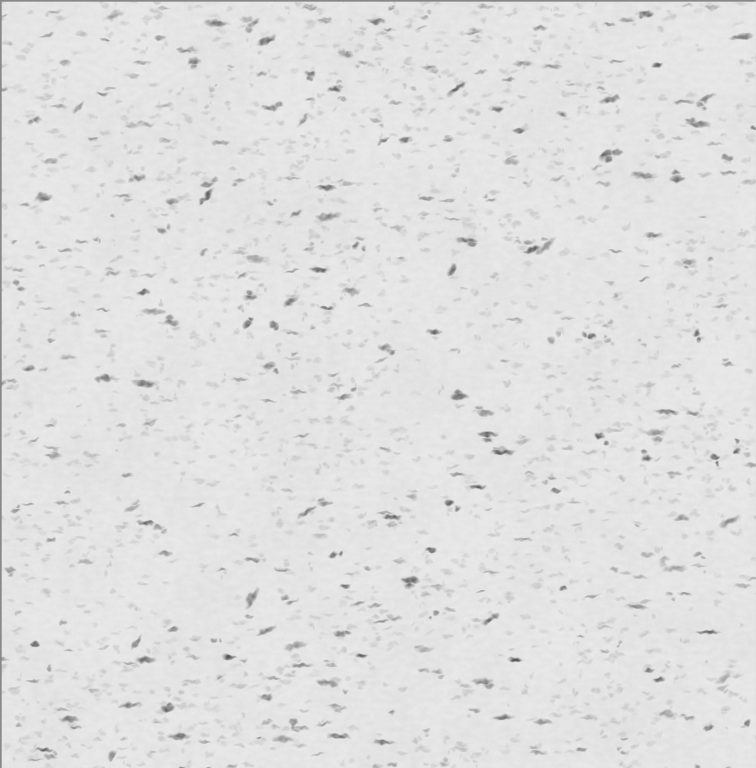
A Shadertoy shader for this texture:

```glsl
vec2 hash2(vec2 p) {
    uvec2 q = uvec2(ivec2(p)) * uvec2(1597334673u, 3812015801u);
    uint n = (q.x ^ q.y) * 1597334673u;
    n = (n ^ (n >> 15)) * 2246822519u;
    n ^= n >> 13;
    return vec2(n & 65535u, n >> 16) / 65535.0;
}

float gradientDot(vec2 cell, vec2 offset) {
    float angle = 6.2832 * hash2(cell).x;
    return dot(vec2(cos(angle), sin(angle)), offset);
}

float gradientNoise(vec2 p) {
    vec2 i = floor(p), f = fract(p);
    vec2 u = f * f * f * (f * (f * 6.0 - 15.0) + 10.0);
    vec2 e = vec2(1, 0);
    return mix(mix(gradientDot(i, f), gradientDot(i + e.xy, f - e.xy), u.x),
               mix(gradientDot(i + e.yx, f - e.yx), gradientDot(i + 1.0, f - 1.0), u.x), u.y);
}

float softEllipse(vec2 p, vec2 radius) {
    return 1.0 - smoothstep(0.3, 1.4, length(p / radius));
}

// Scattered, mostly level flecks; some carry a smaller companion blot
float flecks(vec2 p, float cells, vec2 radius, float density, float tilt, float seed) {
    float ink = 0.0;
    vec2 home = floor(p * cells);
    for (int y = -1; y <= 1; y++)
    for (int x = -1; x <= 1; x++) {
        vec2 cell = home + vec2(x, y);
        vec2 key = cell + seed;
        vec2 centre = (cell + hash2(key)) / cells;
        vec2 pick = hash2(key + 211.0);
        vec2 shape = hash2(key + 433.0);
        float crowding = 1.0 + 1.6 * gradientNoise(centre * 6.0 + seed);
        if (pick.x > density * crowding) continue;

        float angle = tilt * pow(2.0 * pick.y - 1.0, 5.0) - 0.05;
        float c = cos(angle), s = sin(angle);
        vec2 q = mat2(c, -s, s, c) * (p - centre);
        vec2 size = radius * vec2(mix(0.45, 1.3, shape.x), mix(0.75, 1.2, shape.y));
        float blot = softEllipse(q, size);
        vec2 side = (hash2(key + 677.0) - 0.5) * radius * vec2(2.0, 5.0);
        float companion = softEllipse(q - side, size * vec2(0.55, 0.9));
        blot = max(blot, companion * step(0.5, shape.y) * 0.8);
        ink = max(ink, blot * mix(0.45, 1.0, hash2(key + 877.0).x));
    }
    return ink;
}

void mainImage(out vec4 fragColor, in vec2 fragCoord) {
    vec2 p = fragCoord / iResolution.y;
    float aspect = iResolution.x / iResolution.y;

    // Pale paper with cloudy patches and fine level grain
    float cloud = gradientNoise(p * 9.0 + 20.0) + 0.6 * gradientNoise(p * 24.0 + 50.0);
    float grain = gradientNoise(p * vec2(75.0, 130.0) + 90.0);
    float paper = 0.896 + 0.016 * cloud + 0.022 * grain;
    paper += 0.012 * gradientNoise(p * 230.0 + 130.0);

    // Ragged outlines
    vec2 ragged = p + 0.0035 * vec2(gradientNoise(p * 110.0 + 300.0),
                                   gradientNoise(p * 130.0 + 700.0));

    // Faint dashes, middle specks, dark flecks
    float faint = flecks(ragged, 62.0, vec2(0.0062, 0.0030), 0.42, 0.5, 1000.0);
    float specks = flecks(ragged, 34.0, vec2(0.0085, 0.0026), 0.26, 0.5, 2000.0);
    float dark = flecks(ragged, 20.0, vec2(0.0110, 0.0037), 0.34, 1.1, 3000.0);
    float ink = max(max(0.10 * faint, 0.27 * specks), 0.47 * dark);
    ink *= 1.0 + 0.5 * gradientNoise(p * 160.0 + 40.0);
    float tone = min(paper, 0.91) - ink;

    // Thin grey rule along the top and left edges
    float edge = min(p.x, 1.0 - p.y);
    tone = mix(0.53, tone, smoothstep(0.0010, 0.0034, edge));
    tone = mix(tone, 0.86, 0.4 * smoothstep(aspect - 0.002, aspect, p.x));

    fragColor = vec4(vec3(tone), 1.0);
}
```
